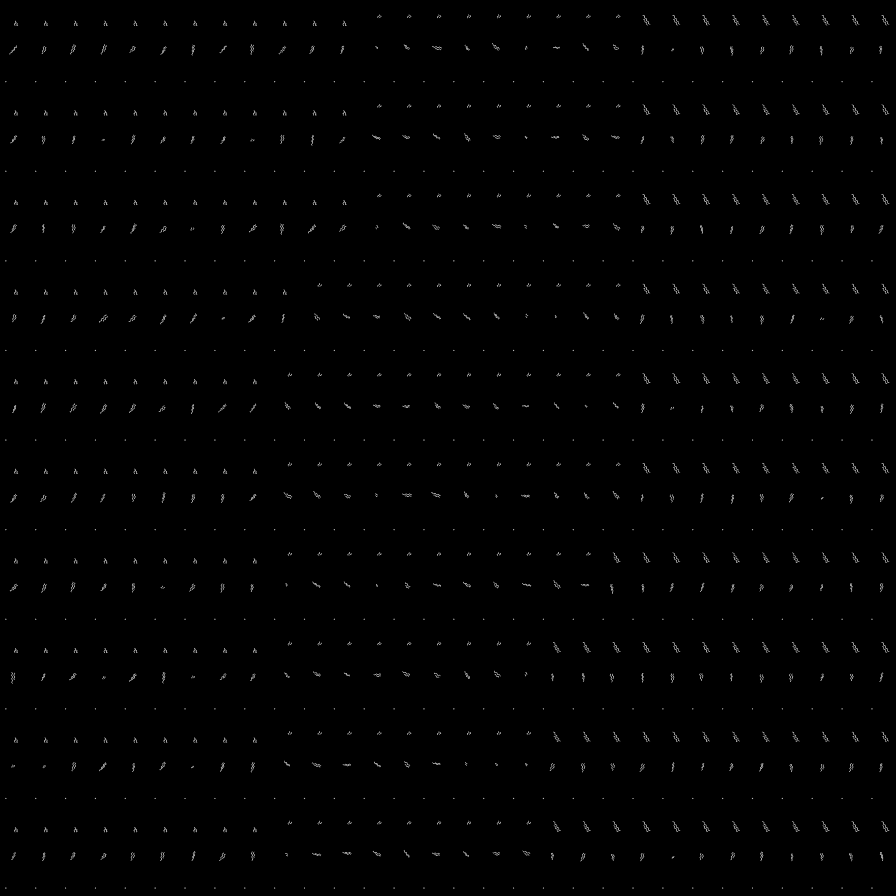
A Shadertoy shader for this pattern:

```glsl
// Sparse grey marks on black: 30 columns by 10 rows of tall cells, each with a
// small glyph, a randomly turned double hairline and a dot. Stepped borders
// split the grid into three zones with their own glyph and stroke direction.

float hash(vec2 p) {
    vec3 q = fract(p.xyx * vec3(0.1031, 0.1030, 0.0973));
    q += dot(q, q.yzx + 33.33);
    return fract((q.x + q.y) * q.z);
}

// Distance to a horizontal segment of the given half length
float segment(vec2 p, float halfLength) {
    return length(vec2(max(abs(p.x) - halfLength, 0.0), p.y));
}

// Two slightly rippled parallel hairlines, the second one shorter
float doubleStroke(vec2 p, float degrees, float len, float gap) {
    float a = radians(degrees);
    vec2 q = vec2(cos(a) * p.x + sin(a) * p.y, cos(a) * p.y - sin(a) * p.x);
    q.y += 0.35 * sin(q.x * 2.1);
    float longLine = segment(q - vec2(0.0, 0.5 * gap), 0.5 * len);
    float shortLine = segment(q - vec2(0.15 * len, -0.5 * gap), 0.3 * len);
    return min(longLine, shortLine);
}

// Fixed glyph at the top of each cell
float topGlyph(vec2 p, float zone) {
    if (zone < 0.5) {
        p -= vec2(13.6, 56.8);
        float leftLeg = doubleStroke(p + vec2(0.5, 0.0), 78.0, 3.6, 0.3);
        float rightFoot = doubleStroke(p - vec2(1.0, -0.9), -60.0, 1.8, 0.3);
        return min(leftLeg, rightFoot);
    }
    if (zone < 1.5) return doubleStroke(p - vec2(18.0, 62.5), 65.0, 2.6, 1.6);
    return doubleStroke(p - vec2(15.8, 59.4), -56.0, 9.5, 1.7);
}

// Stroke with random turn and length; a few shrink to specks
float turnedStroke(vec2 p, float zone, vec2 id) {
    float turn = hash(id + 3.7);
    float len = hash(id + 41.3) < 0.1 ? 1.8 : mix(6.0, 9.0, hash(id + 17.9));
    vec2 center = vec2(11.8, 33.8);
    float degrees = mix(48.0, 96.0, turn);
    if (zone > 0.5) {
        center = vec2(15.6, 36.0);
        degrees = mix(4.0, -52.0, turn);
        len *= 0.85;
    }
    if (zone > 1.5) {
        center = vec2(13.2, 33.5);
        degrees = mix(72.0, 112.0, turn);
    }
    center += 1.2 * (vec2(hash(id + 71.1), hash(id + 93.5)) - 0.5);
    return doubleStroke(p - center, degrees, len, mix(0.4, 1.9, hash(id + 57.0)));
}

void mainImage(out vec4 fragColor, in vec2 fragCoord) {
    // Cell coordinates, in 768ths of the canvas
    vec2 grid = fragCoord / iResolution.xy * vec2(30.0, 10.0);
    vec2 id = floor(grid);
    vec2 p = fract(grid) * vec2(25.6, 76.8);
    float pixel = 768.0 / iResolution.y;

    // Zone borders step leftward down the rows
    float row = 9.0 - id.y;
    float leftBorder = 9.0 + floor(3.0 * (1.0 - smoothstep(2.0, 4.0, row)));
    float rightBorder = 18.0 + ceil(3.0 * (1.0 - smoothstep(5.0, 7.0, row)));
    float zone = step(leftBorder, id.x) + step(rightBorder, id.x);

    // Hairlines and the dot near the foot of the cell
    float lines = min(topGlyph(p, zone), turnedStroke(p, zone, id)) - 0.35;
    float dotMark = length(p - vec2(5.0, 6.8)) - 0.5;
    float ink = clamp(0.5 - min(lines, dotMark) / pixel, 0.0, 1.0);

    fragColor = vec4(vec3(0.72 * ink), 1.0);
}
```
